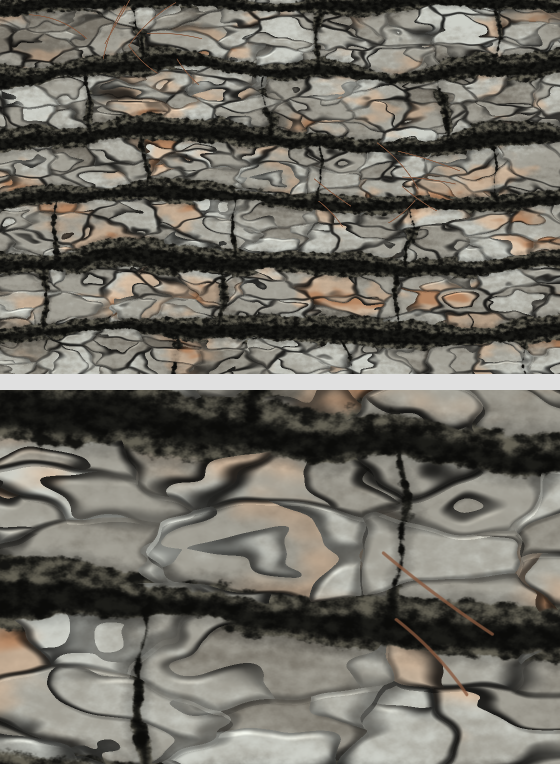
Top, the full canvas; bottom, a detail of the centre.
A Shadertoy shader for this texture:

```glsl
// Weathered pine bark: long flaky plates split by dark horizontal furrows.
const vec3 SOOT  = vec3(0.075, 0.075, 0.065);
const vec3 EARTH = vec3(0.31, 0.30, 0.26);
const vec3 STONE = vec3(0.45, 0.43, 0.39);
const vec3 ASH   = vec3(0.63, 0.62, 0.58);
const vec3 PALE  = vec3(0.80, 0.81, 0.78);
const vec3 TAN   = vec3(0.82, 0.71, 0.60);
const vec3 RUST  = vec3(0.68, 0.47, 0.32);
const vec3 NEEDLE = vec3(0.52, 0.34, 0.24);
const float ROWS = 5.8;              // furrows per canvas height
const float COLUMNS = 2.1;           // plate ends per canvas height
const float FURROW = 0.012;          // half width of the black core
const float LOWER_WALL = 0.018;      // rough slope under a plate
const float UPPER_WALL = 0.007;      // rough slope above a plate
const vec2 FLAKE_FREQ = vec2(7.5, 15.0);
const vec2 TO_LIGHT = vec2(-0.0018, 0.0042);
const int NEEDLES = 14;
const int SAMPLES = 2;               // antialiasing grid per side

vec2 hash2(vec2 p) {
    p = vec2(dot(p, vec2(127.1, 311.7)), dot(p, vec2(269.5, 183.3)));
    return fract(sin(p) * 43758.545);
}

float corner(vec2 cell, vec2 f, vec2 o) {
    return dot(hash2(cell + o) * 2.0 - 1.0, f - o);
}

float gnoise(vec2 p) {
    vec2 i = floor(p), f = p - i;
    vec2 u = f * f * f * (f * (f * 6.0 - 15.0) + 10.0);
    vec2 e = vec2(1.0, 0.0);
    return mix(mix(corner(i, f, e.yy), corner(i, f, e.xy), u.x),
               mix(corner(i, f, e.yx), corner(i, f, e.xx), u.x), u.y);
}

float fbm(vec2 p) {
    float sum = 0.0, amp = 1.0;
    for (int i = 0; i < 4; i++) {
        sum += amp * gnoise(p);
        p = mat2(1.6, 1.2, -1.2, 1.6) * p + 7.3;
        amp *= 0.55;
    }
    return sum;
}

// Distances to the black core (x) and to the rim of the plate (y)
vec2 furrowDistance(vec2 p) {
    float bend = 0.065 * gnoise(p * vec2(1.7, 2.0) + 3.7)
               + 0.026 * gnoise(p * vec2(5.0, 6.0)) + 0.010 * gnoise(p * 17.0);
    float y = (p.y + bend) * ROWS + 0.35, row = floor(y), f = y - row;
    float edgeY = min(f, 1.0 - f) / ROWS;
    float swell = max(0.35, 1.0 + 1.3 * gnoise(vec2(p.x * 3.5, floor(y + 0.5) * 7.31)));
    float wall = (f < 0.5 ? LOWER_WALL : UPPER_WALL) * swell;

    float x = (p.x + 0.05 * gnoise(p * 7.0 + row) + 0.012 * gnoise(p * 24.0)) * COLUMNS;
    x = fract(x + hash2(vec2(row, 3.0)).x);
    float edgeX = min(x, 1.0 - x) / COLUMNS;
    return vec2(min(edgeY - FURROW * swell, edgeX - 0.0035),
                min(edgeY - FURROW * swell - wall, edgeX - 0.006));
}

// Height of the overlapping flakes; also their id and distance to a seam
float flakeRelief(vec2 p, out vec2 id, out float seam) {
    vec2 q = p * FLAKE_FREQ;
    q += 0.55 * vec2(gnoise(q * 0.8), gnoise(q * 0.8 + 31.3))
       + 0.20 * vec2(gnoise(q * 2.7 + 5.1), gnoise(q * 2.7 + 47.9));
    vec2 base = floor(q), cell = base;
    float nearest = 9.0, second = 9.0;
    for (int j = -1; j <= 1; j++)
    for (int i = -1; i <= 1; i++) {
        vec2 c = base + vec2(i, j);
        float d = length(c + hash2(c) - q);
        if (d < nearest) { second = nearest; nearest = d; cell = c; }
        else second = min(second, d);
    }
    vec2 random = hash2(cell + 11.0);
    float field = 2.2 * gnoise(q * 0.8 + 9.0 * random) + 0.9 * gnoise(q * 1.9 + 20.0 * random);
    float level = floor(field), rise = field - level;
    id = hash2(cell + level * 5.7 + 0.5);
    seam = min(0.5 * (second - nearest), 0.35 * rise);
    return 0.6 * random.x + 0.3 * (level + smoothstep(0.0, 0.15, rise));
}

vec3 bark(vec2 p) {
    vec2 id, otherId;
    float seam, otherSeam;
    float height = flakeRelief(p, id, seam);
    float relief = height - flakeRelief(p + TO_LIGHT, otherId, otherSeam);
    float grain = fbm(p * vec2(55.0, 75.0));
    float streak = gnoise(p * vec2(22.0, 85.0) + 2.0 * id);

    // Grey and tan flakes, lit from the upper left
    float tone = 0.53 + 0.42 * (id.x - 0.5) + 0.38 * fbm(p * vec2(3.0, 5.0) + 8.0)
               + 0.13 * grain + 0.12 * streak;
    vec3 plate = mix(STONE, ASH, smoothstep(0.15, 0.52, tone));
    plate = mix(plate, PALE, smoothstep(0.50, 0.85, tone));
    float warmth = fbm(p * vec2(3.5, 7.0) + 40.0) + 0.6 * (id.y - 0.5);
    plate = mix(plate, TAN * (0.72 + 0.4 * tone), 0.85 * smoothstep(0.12, 0.36, warmth));
    plate = mix(plate, RUST, 0.75 * smoothstep(0.42, 0.62, warmth));
    plate *= 1.0 + clamp(0.8 * relief, -0.40, 0.22);
    float seamDepth = 0.35 + 0.45 * smoothstep(-0.25, 0.25, gnoise(p * 9.0 + 4.0));
    plate *= 1.0 - seamDepth * (1.0 - smoothstep(0.01, 0.075, seam));

    // Ragged furrows with crumbly walls
    vec2 d = furrowDistance(p) + vec2(0.004, 0.006) * grain;
    d.y += 0.014 * (id.x - 0.5);
    plate *= 0.80 + 0.20 * smoothstep(0.0, 0.016, d.y);
    float crumbs = smoothstep(-0.45, 0.5, grain + 0.5 * gnoise(p * vec2(70.0, 130.0)));
    vec3 wall = mix(SOOT, EARTH * 1.25, crumbs);
    vec3 core = SOOT * (0.55 + 0.9 * crumbs);
    vec3 color = mix(core, wall, smoothstep(-0.003, 0.006, d.x));
    return mix(color, plate, smoothstep(-0.0015, 0.0025, d.y));
}

// Fallen needles gathered in two loose clusters
float needleMask(vec2 p) {
    float mask = 0.0;
    for (int i = 0; i < NEEDLES; i++) {
        vec2 a = hash2(vec2(i, 71.0)), b = hash2(vec2(i, 19.0));
        vec2 center = i % 2 == 0 ? vec2(0.33, 0.88) : vec2(0.98, 0.50);
        vec2 q = p - center - (a - 0.5) * vec2(0.34, 0.18);
        float angle = 2.4 * (b.x - 0.5);
        q = mat2(cos(angle), -sin(angle), sin(angle), cos(angle)) * q;
        q.y += (b.y - 0.5) * 5.0 * q.x * q.x;
        float span = 0.04 + 0.05 * a.y;
        float d = length(vec2(max(abs(q.x) - span, 0.0), q.y));
        mask = max(mask, 1.0 - smoothstep(0.0006, 0.0022, d));
    }
    return mask;
}

void mainImage(out vec4 fragColor, in vec2 fragCoord) {
    vec3 color = vec3(0.0);
    for (int j = 0; j < SAMPLES; j++)
    for (int i = 0; i < SAMPLES; i++) {
        vec2 offset = (vec2(i, j) + 0.5) / float(SAMPLES) - 0.5;
        color += bark((fragCoord + offset) / iResolution.y);
    }
    color /= float(SAMPLES * SAMPLES);
    color = mix(color, NEEDLE, 0.8 * needleMask(fragCoord / iResolution.y));
    fragColor = vec4(color, 1.0);
}
```
